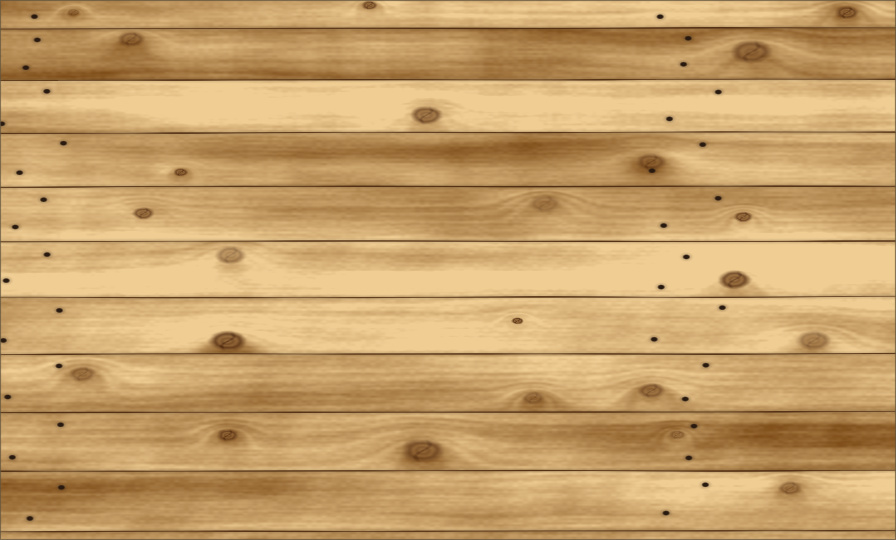
This texture is drawn by a Shadertoy shader. Its source:

```glsl
// Horizontal pine boards with thin dark seams, knots and paired nail heads.
// A quadratic spacing makes the boards slightly taller downwards; stretched
// noise gives the grain, which bends into rings around hashed knots.

const vec3 DARK_WOOD  = vec3(0.59, 0.41, 0.20);
const vec3 LIGHT_WOOD = vec3(0.90, 0.76, 0.535);
const vec3 KNOT_DARK  = vec3(0.34, 0.19, 0.08);
const vec3 KNOT_LIGHT = vec3(0.60, 0.42, 0.22);
const vec3 SEAM       = vec3(0.32, 0.18, 0.07);
const vec3 NAIL       = vec3(0.16, 0.10, 0.06);
const vec3 BORDER     = vec3(0.38, 0.33, 0.24);

// Average lightness of each board, top to bottom
const float BOARD_TONE[11] = float[11](0.80, 0.24, 0.80, 0.66, 0.66,
                                       0.90, 0.60, 0.62, 0.40, 0.62, 0.5);

float hash(vec2 p) {
    return fract(sin(dot(p, vec2(127.1, 311.7))) * 43758.5453);
}

float noise(vec2 p) {
    vec2 i = floor(p), f = fract(p);
    f = f * f * (3.0 - 2.0 * f);
    return mix(mix(hash(i), hash(i + vec2(1, 0)), f.x),
               mix(hash(i + vec2(0, 1)), hash(i + vec2(1, 1)), f.x), f.y);
}

float fbm(vec2 p) {
    return 0.55 * noise(p) + 0.3 * noise(p * 2.1 + 7.3) + 0.15 * noise(p * 4.3 + 3.7);
}

// x: board number, y: position within it (0 top, 1 bottom), z: board height
vec3 boardAt(float y) {
    const float FIRST = 0.0522, STEP = 0.0948, GROWTH = 0.00096;
    float height = sqrt(STEP * STEP + 4.0 * GROWTH * (y - FIRST));
    float t = (height - STEP) / (2.0 * GROWTH) + 1.0;
    return vec3(floor(t), fract(t), height);
}

// Offset from knot k of a board, in units of the knot radii
vec2 knotOffset(vec3 board, float x, float k, float aspect) {
    vec2 seed = vec2(board.x + 3.0, k * 5.0 + 11.0);
    float centreX = (k + 0.15 + 0.7 * hash(seed)) / 3.0 * aspect;
    float centreV = 0.2 + 0.65 * hash(seed + 2.7);
    float size = mix(0.007, 0.025, pow(hash(seed + 5.1), 1.5));
    vec2 d = vec2(x - centreX, (board.y - centreV) * board.z);
    return d / (size * vec2(1.5, 0.85));
}

// Coverage of the nail heads: an upper and a lower one at either end
float nails(vec3 board, float x, float aspect, float px) {
    float cover = 0.0;
    for (int n = 0; n < 4; n++) {
        float low = float(n % 2), right = float(n / 2);
        vec2 seed = vec2(board.x + 20.0, float(n) * 3.0);
        float nailX = mix(0.058, 0.785, right) - low * 0.036
                    + (hash(seed) - 0.5) * 0.045;
        float nailV = mix(0.23, 0.76, low) + (hash(seed + 4.0) - 0.5) * 0.12;
        vec2 d = vec2(x - nailX * aspect, (board.y - nailV) * board.z);
        float r = length(d * vec2(0.68, 1.0));
        cover = max(cover, smoothstep(0.0043 + px, 0.0043 - px, r));
        cover = max(cover, 0.2 * smoothstep(0.010, 0.003, r));
    }
    return cover;
}

// Wood tone: 0 is dark, 1 is light; swirl bends the grain around knots
float grainTone(vec2 p, float id, float swirl) {
    vec2 q = p + vec2(7.3, 3.1) * id;
    float bend = 0.04 * fbm(q * vec2(1.6, 7.0)) + swirl;
    float streak = noise(vec2(q.x * 0.7, (q.y + bend) * 22.0)) - 0.5;
    float rings = noise(vec2(q.x * 0.9, (q.y + bend) * 120.0)) - 0.5;
    float mottle = fbm(q * vec2(2.4, 10.0) + 31.0) - 0.5;
    float fibre = noise(q * vec2(14.0, 260.0)) - 0.5;
    float speck = noise(q * vec2(110.0, 230.0)) - 0.5;
    float saw = noise(q * vec2(24.0, 5.0)) - 0.5;
    return 0.8 * streak + 0.34 * rings + 1.15 * mottle
         + 0.16 * fibre + 0.14 * speck + 0.14 * saw;
}

void mainImage(out vec4 fragColor, in vec2 fragCoord) {
    float px = 1.0 / iResolution.y;
    float aspect = iResolution.x * px;
    vec2 p = vec2(fragCoord.x * px, 1.0 - fragCoord.y * px);
    float sag = 0.001 * (p.x - 0.8) + 0.002 * (noise(p * vec2(3.0, 9.0)) - 0.5);
    vec3 board = boardAt(p.y + sag);

    // Gather the grain swirl and the nearest knot
    float swirl = 0.0, glow = 0.0, r = 99.0, solid = 0.0;
    vec2 e = vec2(99.0);
    for (float k = 0.0; k < 3.0; k++) {
        vec2 seed = vec2(board.x + 40.0, k * 2.0);
        if (hash(seed) < 0.3) continue;
        vec2 d = knotOffset(board, p.x, k, aspect);
        swirl += 0.045 * exp(-dot(d, d) / 6.0);
        vec2 side = (d - vec2(hash(seed + 1.0) * 6.0 - 3.0, -0.6)) / vec2(2.4, 1.3);
        glow += 0.3 * exp(-dot(side, side)) - 0.55 * exp(-dot(d, d) / 3.0);
        if (length(d) < r) { r = length(d); e = d; solid = mix(0.25, 0.95, hash(seed + 3.0)); }
    }

    // Boards
    float tone = BOARD_TONE[int(clamp(board.x, 0.0, 10.0))] + 0.08;
    tone += grainTone(p, board.x, swirl) + glow;
    vec3 col = mix(DARK_WOOD, LIGHT_WOOD, clamp(tone, -0.3, 1.12));

    // Knots with a soft dark rim and a crack
    float rough = r + 0.2 * (fbm(e * 1.3 + board.x * 5.0) - 0.5);
    float rim = exp(-pow((rough - 0.85) / 0.22, 2.0));
    float crack = smoothstep(0.14, 0.02, abs(e.x * 0.8 + 0.3 * e.y + 0.15 * sin(e.y * 4.0)));
    float shade = 0.6 + 0.15 * sin(rough * 16.0) - 0.45 * rim - 0.5 * crack;
    vec3 knot = mix(KNOT_DARK, KNOT_LIGHT, clamp(shade, -0.2, 1.0));
    col = mix(col, knot, solid * smoothstep(1.2, 0.7, rough));

    // Nails, uneven seams and the thin outer border
    col = mix(col, NAIL, nails(board, p.x, aspect, px));
    float gap = min(board.y, 1.0 - board.y) * board.z;
    float wear = noise(vec2(p.x * 9.0, floor(board.x + board.y + 0.5) * 7.0));
    float halfWidth = mix(0.0007, 0.0014, wear);
    col *= 1.0 - 0.12 * smoothstep(0.007, 0.0, gap);
    col = mix(col, SEAM, mix(0.75, 1.0, wear)
            * smoothstep(halfWidth + 0.6 * px, halfWidth - 0.6 * px, gap));
    float edge = min(min(p.x, aspect - p.x), min(p.y, 1.0 - p.y));
    col = mix(col, BORDER, smoothstep(0.0015 + px, 0.0015 - px, edge));
    fragColor = vec4(col, 1.0);
}
```
